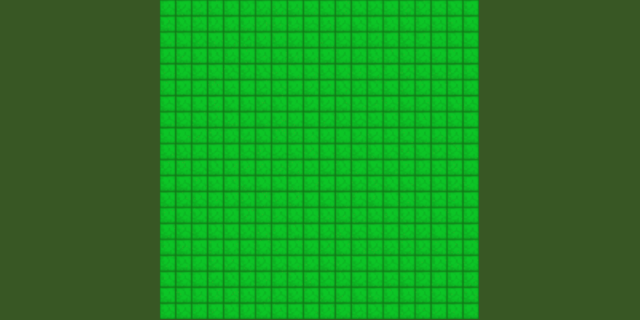
Reproduce this pattern procedurally as a Shadertoy shader.

```glsl
// A square lawn of 20 by 20 soft green tiles with dark seams on an olive ground
#define TILES 20.0
#define PITCH 0.04987
#define CENTER vec2(-0.002, 0.0013)
#define SEAM_WIDTH vec2(0.062, 0.075)
#define SEAM_DEPTH 0.85
#define MOTTLE 0.24
#define WOBBLE 0.035
#define OLIVE vec3(0.22, 0.34, 0.14)
#define LEAF vec3(0.045, 0.775, 0.15)
#define SHADE vec3(0.07, 0.46, 0.09)
#define FLECK vec3(0.25, 0.66, 0.16)

float hash(vec2 p) {
    return fract(sin(dot(p, vec2(12.9898, 78.233))) * 43758.5453);
}

float noise(vec2 p) {
    vec2 i = floor(p);
    vec2 f = fract(p);
    f = f * f * (3.0 - 2.0 * f);
    float low = mix(hash(i), hash(i + vec2(1.0, 0.0)), f.x);
    float high = mix(hash(i + vec2(0.0, 1.0)), hash(i + 1.0), f.x);
    return mix(low, high, f.y);
}

// Darkness of the seams; x is the upright seam, y the level one
vec2 seams(vec2 grid, vec2 local) {
    vec2 bend = vec2(noise(local.yx * 5.0), noise(local * 6.0 + 9.0)) - 0.5;
    vec2 p = grid + bend * WOBBLE * vec2(0.4, 1.0);
    vec2 line = floor(p + 0.5);
    vec2 d = (p - line) / SEAM_WIDTH;
    vec2 strength = vec2(0.72 + 0.28 * hash(vec2(line.x, 3.0)),
                         0.74 + 0.16 * hash(vec2(7.0, line.y)));
    return strength * exp(-d * d);
}

vec3 tileColor(vec2 grid) {
    vec2 cell = floor(grid);
    vec2 local = fract(grid);

    // Grass mottling, mostly shared by all tiles
    float grass = 0.6 * noise(local * 5.0 + 2.0) + 0.4 * noise(local * 10.0 + 17.0);
    grass = mix(grass, noise(grid * 6.0), 0.25);
    float shade = MOTTLE * smoothstep(0.35, 0.85, grass);

    // Soft shadow towards the lower and side edges
    shade += 0.22 * exp(-local.y * 7.0);
    shade += 0.10 * exp(-min(local.x, 1.0 - local.x) * 10.0);

    vec2 seam = seams(grid, local) * SEAM_DEPTH;
    float lit = (1.0 - seam.x) * (1.0 - seam.y) * (1.0 - shade);
    vec3 color = mix(SHADE, LEAF, lit);

    // Sparse dry flecks
    vec2 speck = local * 8.0;
    float chosen = step(0.975, hash(floor(speck) + cell * 0.37));
    float dotMask = 1.0 - smoothstep(0.2, 0.55, length(fract(speck) - 0.5));
    return mix(color, FLECK, 0.4 * chosen * dotMask * lit);
}

void mainImage(out vec4 fragColor, in vec2 fragCoord) {
    vec2 p = (fragCoord - 0.5 * iResolution.xy) / iResolution.y - CENTER;
    float pixel = 1.0 / iResolution.y;

    // Average four samples so that fine seams stay smooth
    vec3 lawn = vec3(0.0);
    for (int i = 0; i < 4; i++) {
        vec2 offset = (vec2(i % 2, i / 2) - 0.5) * 0.5 * pixel;
        lawn += 0.25 * tileColor((p + offset) / PITCH + 0.5 * TILES);
    }

    // Square outline of the lawn
    vec2 edge = abs(p) - 0.5 * TILES * PITCH;
    float inside = 1.0 - smoothstep(-0.5 * pixel, 0.5 * pixel, max(edge.x, edge.y));
    fragColor = vec4(mix(OLIVE, lawn, inside), 1.0);
}
```
